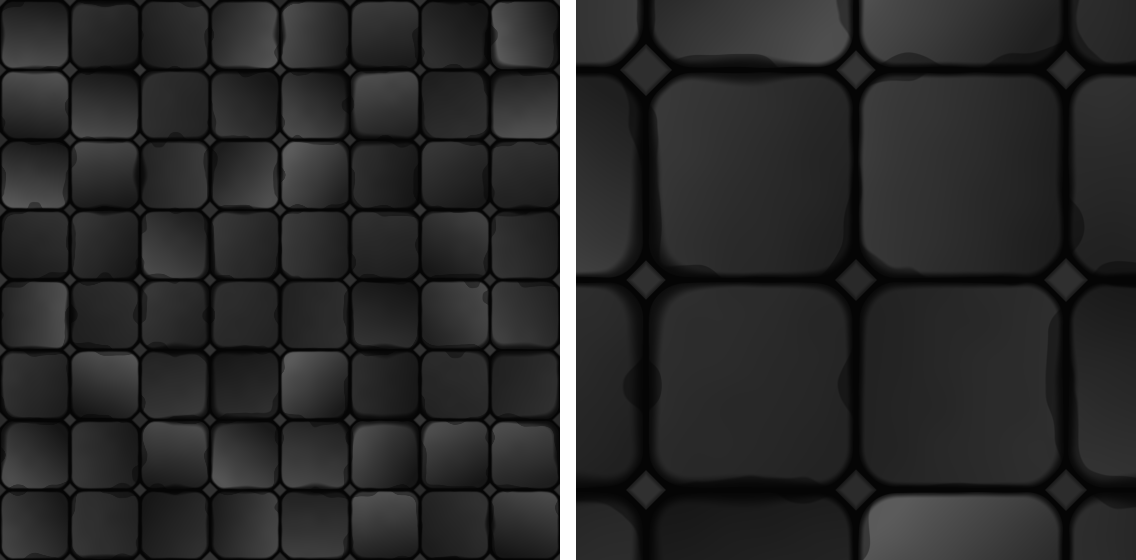
Left: the whole. Right: its middle third, enlarged.
Give the GLSL for this texture, as a Shadertoy shader.

```glsl
// Dark octagonal tiles on an 8 by 8 grid, with small diamonds at the joints.
// Each tile gets a hashed linear gradient; distance functions cut the grout,
// and periodic value noise drives the chipped rims and sooty shadows.

const float TILES = 8.0;
const float GROUT_HALF_WIDTH = 0.013;
const vec3 GROUT_COLOR = vec3(0.018);
const vec3 DIAMOND_COLOR = vec3(0.19);

float hash(vec2 p) {
    return fract(sin(dot(p, vec2(127.1, 311.7))) * 43758.5453);
}

// Value noise that wraps after the given period
float noise(vec2 p, float period, float seed) {
    vec2 i = floor(p);
    vec2 f = fract(p);
    f = f * f * (3.0 - 2.0 * f);
    vec2 a = mod(i, period);
    vec2 b = mod(i + 1.0, period);
    float low = mix(hash(a + seed), hash(vec2(b.x, a.y) + seed), f.x);
    float high = mix(hash(vec2(a.x, b.y) + seed), hash(b + seed), f.x);
    return mix(low, high, f.y);
}

float smoothMin(float a, float b, float k) {
    float h = max(k - abs(a - b), 0.0) / k;
    return min(a, b) - 0.25 * k * h * h;
}

// Linear gradient with a random direction and contrast for each tile
float tileShade(vec2 local, vec2 id) {
    float angle = 6.28318 * hash(id + 3.7);
    vec2 direction = vec2(cos(angle), sin(angle));
    float dark = mix(0.08, 0.14, hash(id + 11.3));
    float light = mix(0.18, 0.38, pow(hash(id + 23.9), 1.5));
    float t = clamp(dot(local, direction) + 0.5, 0.0, 1.0);
    return mix(dark, light, t);
}

// Darkened, scalloped flakes along the rim of a tile
float chipMask(vec2 p, float rim, float seed, float blur) {
    float broad = noise(p * 4.0, TILES * 4.0, seed);
    float fine = noise(p * 12.0, TILES * 12.0, seed + 5.0);
    float depth = 0.10 * smoothstep(0.5, 0.95, broad) + 0.012 * (fine - 0.5);
    return 1.0 - smoothstep(-blur, blur, rim - depth);
}

// Soft soot whose reach from the grout varies over the surface
float sootShade(vec2 p, float rim) {
    float patchiness = noise(p * 2.0, TILES * 2.0, 41.0);
    float reach = 0.03 + 0.17 * pow(patchiness, 6.0);
    return mix(0.3, 1.0, smoothstep(0.0, reach, rim));
}

void mainImage(out vec4 fragColor, in vec2 fragCoord) {
    vec2 p = fragCoord / iResolution.y * TILES;
    float blur = 0.75 * TILES / iResolution.y;

    // Tile and joint coordinates
    vec2 tileId = mod(floor(p), TILES);
    vec2 jointId = mod(floor(p + 0.5), TILES);
    vec2 local = fract(p) - 0.5;
    vec2 toEdge = 0.5 - abs(local);

    // Distances inward from the tile and diamond outlines
    float radius = 0.112 + 0.035 * pow(hash(jointId + 61.0), 5.0);
    float diamond = (radius - toEdge.x - toEdge.y) * 0.7071;
    float straight = min(toEdge.x, toEdge.y);
    float wobble = 0.008 * (noise(p * 7.0, TILES * 7.0, 17.0) - 0.5);
    float tile = smoothMin(straight, -diamond, 0.05) + wobble;
    float tileRim = tile - GROUT_HALF_WIDTH;
    float diamondRim = diamond - GROUT_HALF_WIDTH;

    // Worn tile face
    float seed = floor(hash(tileId + 73.0) * 90.0);
    float shade = tileShade(local, tileId);
    shade *= 0.97 + 0.06 * noise(p * 5.0, TILES * 5.0, 29.0);
    shade *= 1.0 - 0.36 * chipMask(p, tileRim, seed, max(blur, 0.008));
    shade *= sootShade(p, tileRim);

    // Diamond face with a shaded border
    vec3 diamondColor = DIAMOND_COLOR * mix(0.85, 1.1, hash(jointId + 87.0));
    diamondColor *= mix(0.6, 1.0, smoothstep(0.0, 0.025, diamondRim));

    // Compose over the grout
    vec3 color = mix(GROUT_COLOR, vec3(shade), smoothstep(-blur, blur, tileRim));
    color = mix(color, diamondColor, smoothstep(-blur, blur, diamondRim));
    fragColor = vec4(color, 1.0);
}
```
